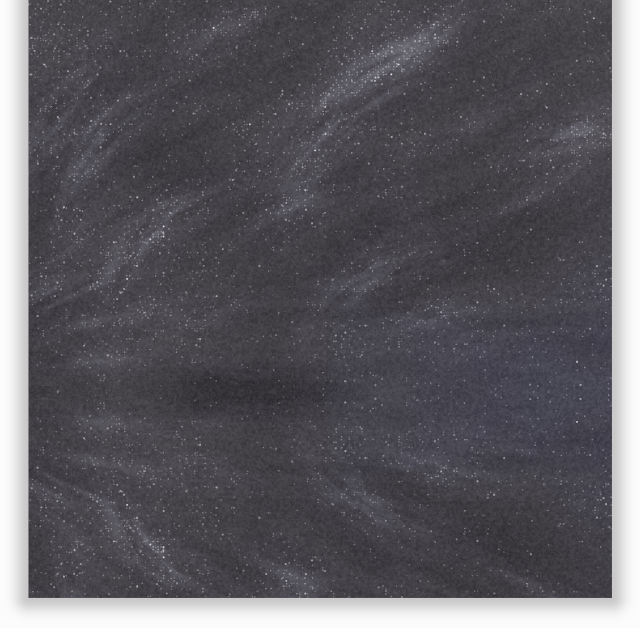
This texture is drawn by a WebGL 2 fragment shader. Its source:

```glsl
#version 300 es
precision highp float;
// Dusty slate board with smeared chalk, mirrored low down, on white with a soft shadow.
uniform vec2 u_resolution;
out vec4 fragColor;

const float MIRROR_Y = 0.376;
const int STROKES = 26;

float hash(vec2 p) {
    vec3 q = fract(p.xyx * vec3(0.1031, 0.1030, 0.0973));
    q += dot(q, q.yzx + 33.33);
    return fract((q.x + q.y) * q.z);
}

vec2 hash2(vec2 p) {
    return vec2(hash(p), hash(p + 71.7));
}

float noise(vec2 p) {
    vec2 i = floor(p), f = fract(p);
    f = f * f * (3.0 - 2.0 * f);
    return mix(mix(hash(i), hash(i + vec2(1, 0)), f.x),
               mix(hash(i + vec2(0, 1)), hash(i + vec2(1, 1)), f.x), f.y);
}

float fbm(vec2 p) {
    float sum = 0.0, amp = 0.53;
    for (int i = 0; i < 4; i++) {
        sum += amp * noise(p);
        p = p * 2.03 + 17.3;
        amp *= 0.5;
    }
    return sum;
}

vec2 rotate(vec2 p, float angle) {
    float c = cos(angle), s = sin(angle);
    return vec2(c * p.x + s * p.y, c * p.y - s * p.x);
}

// Long wiped marks running along one direction
float streaks(vec2 p, float angle) {
    vec2 q = rotate(p, angle);
    q.y += 0.03 * noise(q * 5.0);
    return fbm(q * vec2(5.0, 34.0) + 40.0);
}

// Short curved chalk smears, flatter towards the mirror line
float smears(vec2 p, float width) {
    float sum = 0.0;
    for (int i = 0; i < STROKES; i++) {
        vec2 id = vec2(float(i) + 3.0, 9.0);
        vec2 rnd = hash2(id), shape = hash2(id + 30.0);
        vec2 centre = vec2(rnd.x * width, MIRROR_Y + 0.03 + 0.58 * rnd.y);
        float steep = smoothstep(0.04, 0.25, centre.y - MIRROR_Y);
        float angle = steep * mix(0.85, 0.35, rnd.x) + 0.5 * (shape.x - 0.5) * steep;
        vec2 q = rotate(p - centre, angle);
        q.y += (shape.y - 0.5) * 4.0 * q.x * q.x;
        vec2 e = q / vec2(0.06 + 0.07 * shape.x, 0.012 + 0.022 * shape.y);
        float fibre = fbm(q * vec2(14.0, 85.0) + 50.0 + id.x);
        sum += exp(-dot(e, e)) * smoothstep(0.22, 0.8, fibre) * (0.5 + shape.y);
    }
    return sum;
}

// Round dust grains, one per cell, kept with the given chance
float specks(vec2 p, float cells, float chance) {
    vec2 id = floor(p * cells);
    vec2 centre = 0.35 + 0.3 * hash2(id + 5.0);
    float dist = length(fract(p * cells) - centre);
    float strength = 0.35 + 0.65 * hash(id + 19.0);
    return step(hash(id + 43.0), chance) * strength * smoothstep(0.5, 0.12, dist);
}

float boxDistance(vec2 p, vec2 low, vec2 high) {
    vec2 d = abs(p - 0.5 * (low + high)) - 0.5 * (high - low);
    return length(max(d, 0.0)) + min(max(d.x, d.y), 0.0);
}

vec3 slate(vec2 p, float width) {
    float rise = abs(p.y - MIRROR_Y);
    vec2 folded = vec2(p.x, MIRROR_Y + rise);
    float across = p.x / width;

    // Wiped tone: level near the mirror, slanted above, steepest at left
    float slant = mix(streaks(folded, 0.9), streaks(folded, 0.5),
                      smoothstep(0.1, 0.35, rise + 0.25 * across));
    float wiped = mix(streaks(folded, 0.03), slant,
                      smoothstep(0.05, 0.22, rise - 0.12 * across));
    float cloud = fbm(folded * 5.0 + 8.0);
    float chalk = smears(folded, width);

    vec3 color = vec3(0.228, 0.219, 0.240);
    color += 0.075 * (wiped - 0.5) + 0.07 * cloud;
    color += vec3(0.075, 0.075, 0.085) * chalk;
    color += 0.018 * smoothstep(0.4, 1.0, across) * smoothstep(0.1, 1.0, p.y);

    // Bluish haze at right and a dark band along the mirror
    float haze = smoothstep(0.35, 0.9, across) * smoothstep(0.4, 0.05, rise);
    color += vec3(0.0, 0.004, 0.035) * haze * smoothstep(0.35, 0.7, cloud);
    float band = smoothstep(0.2, 0.32, across) * smoothstep(0.6, 0.5, across);
    color -= 0.035 * band * smoothstep(0.035, 0.008, rise);

    // Fine tooth and scattered dust
    float tooth = 0.6 * noise(p * 440.0) + 0.4 * noise(p * 230.0 + 31.0);
    color += 0.10 * (tooth - 0.5);
    float dusty = smoothstep(0.3, 0.75, cloud) * smoothstep(0.25, 0.7, wiped) + chalk;
    dusty *= smoothstep(0.0, 0.12, rise) * 0.8 + 0.2;
    color += 0.24 * specks(folded, 240.0, 0.015 + 0.16 * dusty);
    color += 0.36 * specks(folded + 2.0, 190.0, 0.004 + 0.03 * dusty);
    return color;
}

void main() {
    vec2 p = gl_FragCoord.xy / u_resolution.y;
    float width = u_resolution.x / u_resolution.y;
    float pixel = 1.0 / u_resolution.y;

    float d = boxDistance(p, vec2(0.0445 * width, 0.048), vec2(0.956 * width, 1.2));
    float fade = max(d, 0.0) / 0.021;
    vec3 paper = vec3(0.99) - vec3(0.20, 0.205, 0.20) * exp(-fade * fade);
    float inside = smoothstep(0.5 * pixel, -0.5 * pixel, d);
    fragColor = vec4(mix(paper, slate(p, width), inside), 1.0);
}
```
